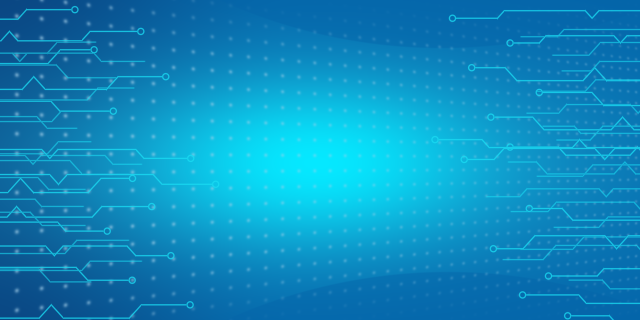
Write a Shadertoy shader that draws this background.

```glsl
// A cyan glow on deep blue, crossed by a dot grid that recedes to the right,
// with two faint discs and circuit traces growing in from both sides.
// Traces are clipped triangle waves ending in rings, one per loop step.

const vec3 NAVY = vec3(0.035, 0.26, 0.50);
const vec3 BLUE = vec3(0.015, 0.39, 0.66);
const vec3 TEAL = vec3(0.09, 0.63, 0.81);
const vec3 CORE = vec3(0.02, 0.91, 1.00);
const vec3 TRACE = vec3(0.10, 0.86, 0.95);
const vec3 DOT = vec3(0.65, 0.82, 0.92);
const float HALF_LINE = 0.0017;
const int TERMINALS = 13;
const int STRANDS = 15;

float hash(float n) { return fract(sin(n * 127.1 + 11.7) * 4375.85); }

float bump(float x, float center, float width) {
    float d = (x - center) / width;
    return exp(-d * d);
}

float stroke(float d, float px) {
    return 1.0 - smoothstep(HALF_LINE - 0.6 * px, HALF_LINE + 0.8 * px, d);
}

float glow(vec2 p, vec2 center, vec2 size) {
    vec2 d = (p - center) / size;
    return exp(-dot(d, d));
}

float disc(vec2 p, vec2 center, float radius, float px) {
    return 1.0 - smoothstep(-px, px, length(p - center) - radius);
}

vec3 backdrop(vec2 p, float px) {
    vec3 color = mix(NAVY, BLUE, smoothstep(0.0, 0.95, p.x));
    color = mix(color, TEAL, glow(p, vec2(0.98, 0.49), vec2(0.98, 0.35)));
    color = mix(color, CORE, glow(p, vec2(0.99, 0.49), vec2(0.46, 0.22)));
    float shade = disc(p, vec2(1.38, 2.53), 1.68, px)
                + disc(p, vec2(1.40, -1.53), 1.68, px);
    return mix(color, BLUE, 0.45 * shade);
}

// Row spacing narrows linearly with x; columns follow the same perspective.
float dotGrid(vec2 p, float px) {
    float spacing = 0.062 - 0.014 * p.x;
    vec2 grid = vec2(3.4 / spacing, (p.y - 0.49) / spacing);
    vec2 cell = fract(grid) - 0.5;
    vec2 offset = cell * vec2(spacing * spacing / 0.0476, spacing);
    float radius = 0.10 * spacing + 0.3 * px;
    float spot = exp(-dot(offset, offset) / (radius * radius));
    float fade = 1.0 - smoothstep(0.28, 0.52, abs(p.y - 0.49)) * smoothstep(0.1, 0.9, p.x);
    return spot * fade * mix(0.55, 0.25, smoothstep(0.1, 1.7, p.x));
}

// q.x is the distance from the side edge; the trace runs from there to tip.x.
float tracePath(vec2 q, vec2 tip, float seed, float px) {
    float period = mix(0.24, 0.36, hash(seed));
    float height = mix(0.022, 0.045, hash(seed + 3.1));
    float lead = mix(0.08, 0.17, hash(seed + 5.7));
    float direction = hash(seed + 8.3) < 0.5 ? -1.0 : 1.0;
    float run = max(tip.x - q.x - lead, 0.0);
    float wave = 0.5 * period - abs(mod(run, period) - 0.5 * period);
    float rise = clamp(wave * 1.1, 0.0, height);
    float slant = rise > 0.0 && rise < height ? 0.67 : 1.0;
    float d = abs(q.y - tip.y - direction * rise) * slant;
    return stroke(d, px) * (1.0 - smoothstep(-px, px, q.x - tip.x));
}

float terminalTrace(vec2 q, vec2 tip, float seed, float px) {
    float radius = 0.0095;
    float ring = stroke(abs(length(q - tip) - radius), px);
    return max(ring, tracePath(q, tip - vec2(radius, 0.0), seed, px));
}

// Long and short rows alternate, with rows bunched by smooth bumps.
vec2 leftTip(float i) {
    float reach = mod(i, 2.0) < 0.5 ? 0.234 + 0.030 * i
                : 0.26 + mod(0.18 + 0.039 * (i - 1.0), 0.417);
    float y = 0.969 - 0.0768 * i - 0.094 * bump(i, 5.4, 1.0) + 0.031 * bump(i, 2.3, 1.2);
    return vec2(reach, y);
}

vec2 rightTip(float i) {
    float reach = mod(i, 2.0) < 0.5 ? 0.586 - 0.030 * i
                : 0.234 + mod(0.172 - 0.0456 * (i - 1.0), 0.417);
    float y = 0.943 - 0.0773 * i + 0.104 * bump(i, 6.8, 1.1) - 0.034 * bump(i, 9.7, 1.4);
    return vec2(reach, y);
}

float circuits(vec2 q, bool isLeft, float px) {
    float ink = 0.0;
    float side = isLeft ? 0.0 : 50.0;
    for (int k = 0; k < TERMINALS; k++) {
        float i = float(k);
        vec2 tip = isLeft ? leftTip(i) : rightTip(i);
        ink = max(ink, 0.8 * terminalTrace(q, tip, i + side, px));
    }
    // Open strands fill the space between the terminal rows.
    for (int k = 0; k < STRANDS; k++) {
        float seed = float(k) + side + 100.0;
        float y = (float(k) + 0.2 + 0.6 * hash(seed)) / float(STRANDS);
        vec2 tip = vec2(mix(0.22, 0.50, hash(seed + 0.5)), mix(0.10, 0.90, y));
        ink = max(ink, 0.6 * tracePath(q, tip, seed, px));
    }
    return ink;
}

void mainImage(out vec4 fragColor, in vec2 fragCoord) {
    float px = 1.0 / iResolution.y;
    vec2 p = fragCoord * px;
    float width = iResolution.x * px;
    bool isLeft = p.x < 0.5 * width;
    vec2 q = vec2(isLeft ? p.x : width - p.x, p.y);
    vec3 color = mix(backdrop(p, px), DOT, dotGrid(p, px));
    fragColor = vec4(mix(color, TRACE, circuits(q, isLeft, px)), 1.0);
}
```
